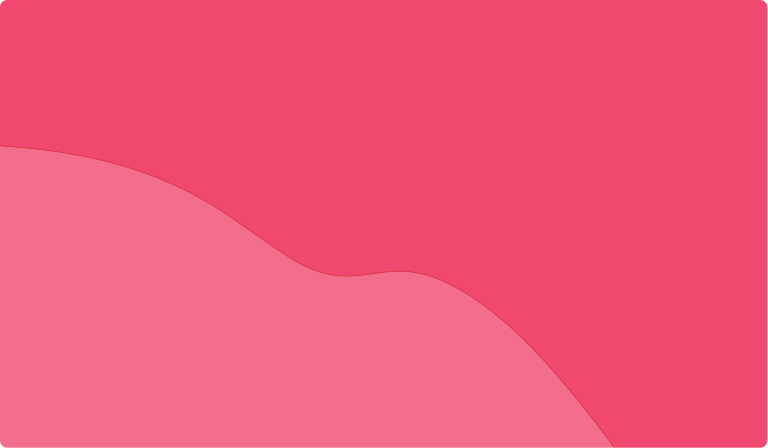
Give the GLSL for this background, as a Shadertoy shader.

```glsl
// Each knot holds x, height and slope of the hill's outline
const vec3 KNOTS[7] = vec3[7](
    vec3(0.0, 0.6745, -0.12), vec3(0.2604, 0.558, -0.946),
    vec3(0.3776, 0.4245, -1.084), vec3(0.4505, 0.3838, 0.0),
    vec3(0.5208, 0.3945, 0.0), vec3(0.651, 0.29, -1.42),
    vec3(0.8005, 0.0, -2.288));

// Cubic Hermite curve through the knots, straight past the last one
float hillHeight(float x) {
    float height = KNOTS[6].y + KNOTS[6].z * (x - KNOTS[6].x);
    for (int i = 0; i < 6; i++) {
        vec3 a = KNOTS[i], b = KNOTS[i + 1];
        if (x < b.x && (x >= a.x || i == 0)) {
            float span = b.x - a.x;
            float t = (x - a.x) / span;
            float s = 1.0 - t;
            height = s * s * ((1.0 + 2.0 * t) * a.y + t * span * a.z)
                   + t * t * ((3.0 - 2.0 * t) * b.y - s * span * b.z);
        }
    }
    return height;
}

float roundedBox(vec2 p, vec2 halfSize, float radius) {
    vec2 q = abs(p) - halfSize + radius;
    return length(max(q, 0.0)) + min(max(q.x, q.y), 0.0) - radius;
}

void mainImage(out vec4 fragColor, in vec2 fragCoord) {
    vec2 uv = fragCoord / iResolution.xy;
    float aspect = iResolution.y / iResolution.x;
    float pixel = 1.0 / iResolution.x;

    // Signed distance to the outline, in canvas widths
    float slope = (hillHeight(uv.x + 0.001) - hillHeight(uv.x - 0.001)) / 0.002 * aspect;
    float hill = (uv.y - hillHeight(uv.x)) * aspect / sqrt(1.0 + slope * slope);

    // Pale hill on a deep pink ground
    vec3 color = mix(vec3(0.949, 0.431, 0.549), vec3(0.941, 0.282, 0.435),
                     smoothstep(-0.5 * pixel, 0.5 * pixel, hill));

    // Thin red outline
    float line = 1.0 - smoothstep(0.0, 0.0006 + 0.5 * pixel, abs(hill));
    color = mix(color, vec3(0.86, 0.2, 0.25), 0.85 * line);

    // Card with rounded corners on white
    vec2 cardSize = vec2(0.9993, aspect - 0.0004);
    vec2 cardCenter = vec2(0.5 * cardSize.x, aspect - 0.5 * cardSize.y);
    float card = roundedBox(vec2(uv.x, uv.y * aspect) - cardCenter, 0.5 * cardSize, 0.0095);
    color = mix(color, vec3(1.0), clamp(card / pixel + 0.5, 0.0, 1.0));

    fragColor = vec4(color, 1.0);
}
```
